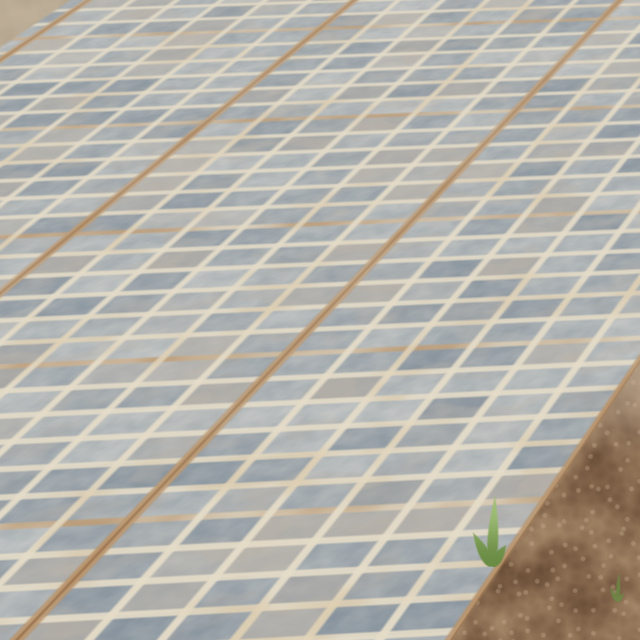
Give the GLSL for this texture, as a Shadertoy shader.

```glsl
#define SHEET 6.0
#define TILE_WIDTH 0.1133
#define ROW_SCALE 51.4
#define JOINT vec2(0.068, 0.105)
#define BLUR 0.0022
#define FLOOR_LEFT -12.4
#define FLOOR_RIGHT 6.0
#define SLATE vec3(0.53, 0.575, 0.615)
#define PALE_TILE vec3(0.735, 0.75, 0.75)
#define WARM_TILE vec3(0.72, 0.69, 0.65)
#define GROUT vec3(0.90, 0.865, 0.785)
#define RUST vec3(0.71, 0.56, 0.40)

float hash(vec2 p) {
    p = fract(p * vec2(0.1031, 0.1137));
    p += dot(p, p.yx + 33.33);
    return fract((p.x + p.y) * p.x * 47.0);
}

// Layered sines, roughly -1 to 1
float waves(vec2 p) {
    float sum = 0.0, amp = 0.5;
    for (int i = 0; i < 4; i++) {
        p = mat2(0.8, 0.6, -0.6, 0.8) * p * 1.7 + 1.3;
        sum += amp * sin(p.x + 1.5 * sin(p.y));
        amp *= 0.6;
    }
    return sum;
}

// Cellular noise: distance to the nearest scattered point
float cells(vec2 p) {
    vec2 id = floor(p);
    float nearest = 2.0;
    for (int y = -1; y <= 1; y++)
        for (int x = -1; x <= 1; x++) {
            vec2 c = id + vec2(x, y);
            vec2 point = c + vec2(hash(c + 71.0), hash(c + 157.0));
            nearest = min(nearest, length(p - point));
        }
    return nearest;
}

// Floor plane in tile units: x counts columns, y counts rows
vec2 floorGrid(vec2 p) {
    float depth = p.y + 1.569;
    float column = (2.422 + (p.x - 2.448) * 2.569 / depth) / TILE_WIDTH;
    float row = (2.392 * (1.0 - p.x / 47.8) / depth - 1.0) * ROW_SCALE;
    return vec2(column, row);
}

vec3 tileColor(vec2 grid) {
    vec2 id = floor(grid) + 200.0;
    float tone = hash(id);
    float mottle = waves(grid * vec2(3.5, 2.5) + 40.0 * tone);
    vec3 col = mix(SLATE, PALE_TILE, clamp(0.12 + 0.85 * tone + 0.2 * mottle, 0.0, 1.1));
    float warmth = 0.65 * smoothstep(0.55, 1.0, hash(id + 311.0));
    warmth += 0.3 * smoothstep(0.1, 0.8, waves(grid * 1.3 + 9.0));
    return mix(col, WARM_TILE, clamp(warmth, 0.0, 0.8));
}

vec3 soilColor(vec2 p) {
    float clods = 0.6 * cells(p * 17.0) + 0.4 * cells(p * 53.0);
    float shade = 0.5 + 0.32 * waves(p * 16.0) + 0.6 * (clods - 0.45);
    vec3 col = mix(vec3(0.40, 0.29, 0.20), vec3(0.67, 0.55, 0.43), clamp(shade, 0.0, 1.0));
    col = mix(col, vec3(0.76, 0.68, 0.59), 0.7 * smoothstep(0.73, 0.58, p.y));
    float grit = smoothstep(0.2, 0.08, cells(p * 38.0 + 5.0));
    return mix(col, vec3(0.78, 0.69, 0.58), 0.35 * grit);
}

// Three tapered leaves fanning up from the root
float sprout(vec2 p, float size, float soft) {
    float d = 1.0;
    for (int i = -1; i <= 1; i++) {
        float angle = 0.55 * float(i) + 0.05;
        float len = 0.11 * size * cos(2.0 * angle);
        vec2 q = mat2(cos(angle), sin(angle), -sin(angle), cos(angle)) * vec2(p.x, -p.y);
        float t = clamp(q.y / len, 0.0, 1.0);
        d = min(d, length(q - vec2(0.0, t * len)) - 0.022 * size * sqrt(t) * (1.0 - t));
    }
    return smoothstep(soft, -soft, d);
}

void mainImage(out vec4 fragColor, in vec2 fragCoord) {
    vec2 p = fragCoord / iResolution.xy;
    p.y = 1.0 - p.y;
    vec2 grid = floorGrid(p);
    float blur = max(BLUR, 1.0 / iResolution.y);
    vec2 soft = fwidth(grid) * iResolution.y * blur;

    // Joints, with rust along the sheet seams
    vec2 nearLine = round(grid);
    vec2 d = abs(grid - nearLine);
    vec2 seam = 1.0 - step(0.5, abs(mod(nearLine + 0.5, SHEET) - 0.5));
    vec2 joint = 1.0 - smoothstep(JOINT - soft, JOINT + soft, d);
    float wear = waves(grid * vec2(0.8, 0.45));
    vec3 grout = mix(GROUT, vec3(0.84, 0.75, 0.60), 0.45 * smoothstep(0.0, 0.9, wear));
    vec3 rowGrout = mix(grout, RUST, seam.y * clamp(0.5 + 0.4 * wear, 0.15, 0.8));

    vec3 col = tileColor(grid);
    col = mix(col, rowGrout, joint.y * 0.9);
    col = mix(col, grout, joint.x * 0.95);
    float rust = seam.x * smoothstep(0.10 + soft.x, 0.10 - soft.x, d.x);
    col = mix(col, RUST, rust * (0.8 + 0.15 * wear));
    float core = seam.x * smoothstep(0.015 + soft.x, 0.0, d.x);
    col = mix(col, vec3(0.55, 0.39, 0.24), core * (0.3 + 0.35 * p.y));
    col = mix(col, vec3(0.80, 0.79, 0.76), 0.15 * (1.0 - p.y));

    // Ground beyond the two edges of the floor
    float right = smoothstep(-soft.x, soft.x, grid.x - FLOOR_RIGHT);
    float left = smoothstep(soft.x, -soft.x, grid.x - FLOOR_LEFT);
    col = mix(col, soilColor(p), right);
    col = mix(col, vec3(0.73, 0.67, 0.58) + 0.02 * waves(p * 30.0), left);

    // Weeds
    vec3 leaf = mix(vec3(0.42, 0.55, 0.27), vec3(0.62, 0.74, 0.46), smoothstep(0.88, 0.79, p.y));
    col = mix(col, leaf, sprout(p - vec2(0.768, 0.885), 1.0, blur));
    col = mix(col, leaf, 0.8 * sprout(p - vec2(0.965, 0.94), 0.4, blur));
    fragColor = vec4(col, 1.0);
}
```
